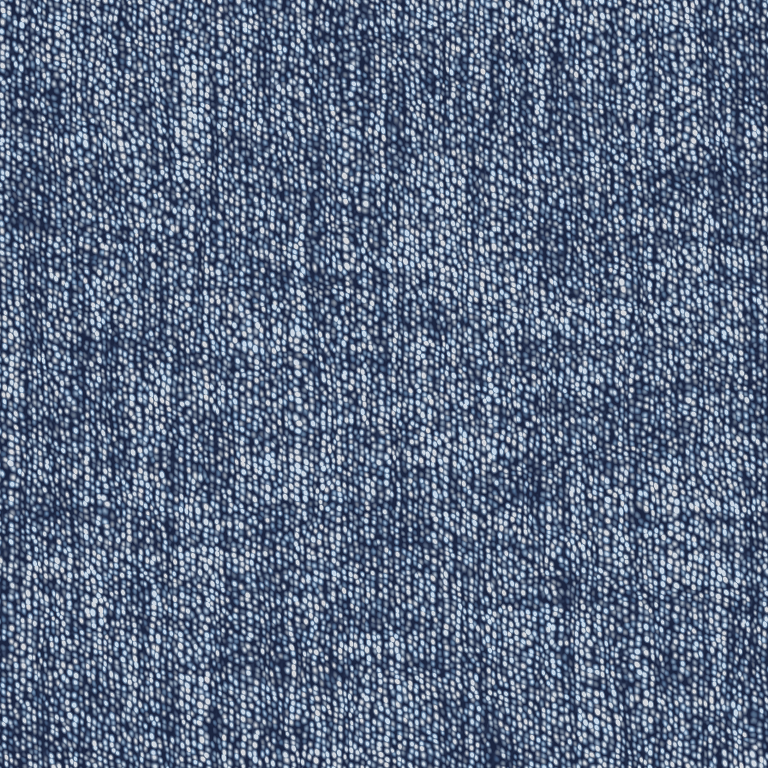
This texture is drawn by a WebGL 2 fragment shader. Its source:

```glsl
#version 300 es
precision highp float;
// Washed denim: soft oval yarn grains on a twill lattice, drawn over dark gaps.
// Noise along every single warp column and weft row gives thin slub streaks,
// and the resulting tone is coloured through an indigo-to-white ramp.

uniform vec2 u_resolution;
out vec4 fragColor;

const vec2  THREADS     = vec2(128.0, 114.0); // warp columns, weft rows
const float TWILL_STEP  = 0.43;               // row offset from column to column
const float SLANT       = 0.20;               // lean of each grain
const vec2  GRAIN_SIZE  = vec2(0.49, 0.61);   // radii in cells
const vec2  GRAIN_EDGE  = vec2(0.05, 1.22);   // soft falloff of a grain
const float JITTER      = 0.50;
const float GRAIN_LIGHT = 0.95;
const float GRAIN_VARY  = 0.62;
const float WARP_SLUB   = 0.50;
const float WEFT_SLUB   = 0.46;
const float FIBRE       = 0.20;
const float BASE_TONE   = 0.08;
const float HUE_VARY    = 0.07;

const int SHADES = 6;
const vec3 SHADE[SHADES] = vec3[](
  vec3(0.10, 0.14, 0.25), vec3(0.22, 0.28, 0.40), vec3(0.34, 0.42, 0.52),
  vec3(0.48, 0.55, 0.64), vec3(0.62, 0.69, 0.77), vec3(0.82, 0.86, 0.90));
const float STOP[SHADES] = float[](0.08, 0.27, 0.48, 0.67, 0.82, 1.00);

float hash(vec2 p) {
  return fract(sin(dot(p, vec2(127.1, 311.7))) * 43758.5453);
}

float valueNoise(vec2 p) {
  vec2 i = floor(p), f = fract(p);
  f = f * f * (3.0 - 2.0 * f);
  return mix(mix(hash(i), hash(i + vec2(1, 0)), f.x),
             mix(hash(i + vec2(0, 1)), hash(i + vec2(1, 1)), f.x), f.y);
}

// Lightness streak of one warp column, with its own phase along y.
float warpSlub(float column, float y) {
  float phase = 40.0 * hash(vec2(column, 8.3));
  return valueNoise(vec2(column, y * 0.075 + phase)) - 0.5;
}

// Lightness streak of one weft row, with its own phase along x.
float weftSlub(float row, float x) {
  float phase = 40.0 * hash(vec2(4.9, row));
  return valueNoise(vec2(x * 0.06 + phase + 200.0, row)) - 0.5;
}

// Uneven thread spacing and gentle drift of the cloth.
vec2 bendThreads(vec2 p) {
  vec2 drift = vec2(valueNoise(p * vec2(0.06, 0.06)),
                    valueNoise(p * vec2(0.06, 0.06) + 31.0)) - 0.5;
  vec2 wobble = vec2(valueNoise(p * vec2(0.37, 0.13) + 77.0),
                     valueNoise(p * vec2(0.21, 0.33) + 113.0)) - 0.5;
  return p + 0.8 * drift + 0.6 * wobble;
}

// Brightest grain at p: x is its tone, y a random value for its hue.
vec2 grains(vec2 p) {
  vec2 best = vec2(0.0, 0.5);
  for (int i = -1; i <= 1; i++) {
    float column = floor(p.x) + float(i);
    float shift = fract(column * TWILL_STEP);
    for (int j = -1; j <= 1; j++) {
      float row = floor(p.y + shift) + float(j);
      vec2 id = vec2(column, row);
      vec2 centre = id + 0.5 - vec2(0.0, shift);
      float warp = warpSlub(column, centre.y);
      float weft = weftSlub(floor(centre.y), centre.x);
      float light = GRAIN_LIGHT + WARP_SLUB * warp + WEFT_SLUB * weft
                  + GRAIN_VARY * (hash(id + 9.2) - 0.5);

      vec2 d = p - centre;
      d -= JITTER * (vec2(hash(id + 3.7), hash(id + 5.1)) - 0.5);
      d.x += SLANT * d.y;
      vec2 radius = GRAIN_SIZE * (1.0 + vec2(0.30, 0.15) * warp + vec2(0.10, 0.25) * weft);
      float body = 1.0 - smoothstep(GRAIN_EDGE.x, GRAIN_EDGE.y, length(d / radius));
      float tone = light * body;
      if (tone > best.x) best = vec2(tone, hash(id + 17.3));
    }
  }
  return best;
}

vec3 indigoRamp(float tone) {
  vec3 colour = SHADE[0];
  for (int k = 1; k < SHADES; k++)
    colour = mix(colour, SHADE[k], clamp((tone - STOP[k - 1]) / (STOP[k] - STOP[k - 1]), 0.0, 1.0));
  return colour;
}

void main() {
  vec2 cloth = gl_FragCoord.xy / u_resolution * THREADS;
  vec2 grain = grains(bendThreads(cloth));

  // Fine fibres roughen the grains and the gaps between them.
  float fibre = valueNoise(cloth * vec2(2.3, 1.9)) - 0.5;
  float tone = BASE_TONE + grain.x + FIBRE * fibre;

  vec3 colour = indigoRamp(tone);
  colour += HUE_VARY * (grain.y - 0.5) * vec3(-1.0, 0.0, 0.8) * smoothstep(0.1, 0.5, tone);
  fragColor = vec4(colour, 1.0);
}
```
